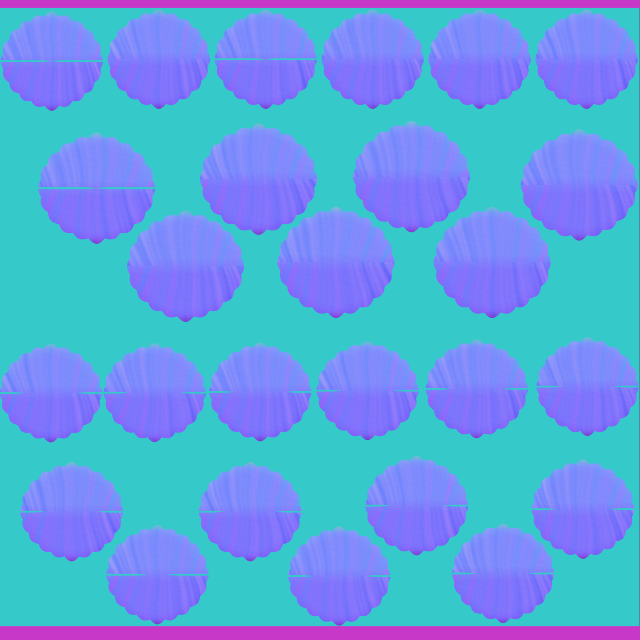
This texture map is drawn by a three.js fragment shader. Its source:

```glsl
// Normal map atlas of ribbed, scalloped shells in rows on a teal ground.
varying vec2 vUv;

// Layered sines along the fan coordinate form the ribs.
float ribs(float u, float seed) {
  return 0.42 * sin(u * 17.0 + seed)
       + 0.34 * sin(u * 31.0 - seed * 1.7)
       + 0.28 * sin(u * 53.0 + 2.0 * sin(u * 9.0 + seed));
}

// Scalloped outline: ten lobes per half, with a pointed tip at top and bottom.
float outline(vec2 q) {
  float angle = atan(abs(q.x), abs(q.y) + 0.0001);
  float lobe = abs(cos(angle * 10.0));
  float side = pow(sin(angle), 4.0);
  return 0.945 + 0.055 * side + 0.04 * exp(-angle * angle * 45.0)
       - 0.06 * (1.0 - lobe) * (1.0 - 0.4 * side);
}

// Tangent-space slope of the surface, encoded as a colour.
vec3 shellColor(vec2 q, float seed) {
  float height = abs(q.y);
  float fan = q.x / (0.85 + 0.45 * height) + 0.02 * sin(q.y * 5.0 + seed);
  float flank = smoothstep(0.25, 0.95, abs(q.x));
  float rib = ribs(fan, seed);
  float grain = sin(q.x * 43.0 + q.y * 31.0 + 3.0 * sin(q.y * 13.0 + seed))
              * sin(q.x * 29.0 - q.y * 47.0 + seed);

  float half_ = clamp(q.y * 7.0, -1.0, 1.0);
  float rim = smoothstep(0.72, 1.0, length(q)) * q.y;
  vec2 slope = vec2(rib * (0.05 + 0.05 * flank) + 0.008 * grain,
                    0.045 * half_ + 0.09 * rim + 0.006 * grain);
  slope.y -= rib * q.x * 0.055 * sign(q.y);

  // Tips bend away from the viewer: cyan above, violet below.
  float tip = smoothstep(0.84, 1.0, height) * exp(-q.x * q.x * 45.0);
  slope += vec2(-0.08 * step(0.0, q.y), 0.12 * sign(q.y)) * tip;
  float depth = 0.99 - 0.9 * dot(slope, slope) - 0.12 * tip;
  return vec3(0.5 + slope, depth);
}

// Draws one shell; the seam opens where |x| exceeds seamStart.
void shell(inout vec3 color, vec2 center, float radius, float squash, float seamStart) {
  vec2 q = (vUv - center) / (radius * vec2(1.0, squash));
  if (dot(q, q) > 1.3) return;
  float soft = 0.0009 / radius;
  float mask = 1.0 - smoothstep(-soft, soft, length(q) - outline(q));
  float gap = 0.018 * smoothstep(seamStart, seamStart + 0.35, abs(q.x));
  float cut = smoothstep(gap - soft, gap + soft, abs(q.y));
  mask *= mix(1.0, cut, smoothstep(0.0, 0.008, gap));
  float seed = 37.0 * center.x + 23.0 * center.y;
  color = mix(color, shellColor(q, seed), mask);
}

// Up to four irregularly spaced shells.
void looseRow(inout vec3 color, vec4 xs, vec4 ys, float radius, float squash, vec4 seams) {
  for (int i = 0; i < 4; i++) {
    shell(color, vec2(xs[i], ys[i]), radius, squash, seams[i]);
  }
}

void main() {
  vec3 teal = vec3(0.21, 0.79, 0.79);
  vec3 magenta = vec3(0.78, 0.22, 0.79);
  vec3 color = mix(teal, vec3(0.25, 0.55, 0.65), smoothstep(0.9975, 0.9995, vUv.x));

  // Two full rows of six
  for (int i = 0; i < 6; i++) {
    float n = float(i);
    float topSeam = (i == 0 || i == 2) ? -0.1 : 1.2;
    float drop = i == 0 ? 0.003 : 0.0;
    shell(color, vec2(0.081 + 0.1671 * n, 0.9075 - drop), 0.080, 0.985, topSeam);
    shell(color, vec2(0.0795 + 0.1608 * n + 0.00138 * n * n, 0.386 + 0.0004 * n * n),
          0.080, 0.98, 0.42);
  }

  // Large staggered shells
  looseRow(color, vec4(0.151, 0.404, 0.643, 0.905), vec4(0.706, 0.720, 0.724, 0.711),
           0.0915, 0.965, vec4(-0.1, 1.2, 1.2, 1.2));
  looseRow(color, vec4(0.290, 0.525, 0.769, -1.0), vec4(0.584, 0.590, 0.590, -1.0),
           0.0915, 0.965, vec4(1.2));

  // Small staggered shells
  looseRow(color, vec4(0.112, 0.391, 0.651, 0.911), vec4(0.2005, 0.2005, 0.210, 0.2045),
           0.0805, 0.98, vec4(0.42));
  looseRow(color, vec4(0.246, 0.530, 0.786, -1.0), vec4(0.102, 0.100, 0.104, -1.0),
           0.080, 0.985, vec4(0.1, 0.42, 0.42, 1.2));

  // Magenta strips along the top and bottom
  float strip = smoothstep(0.987, 0.9885, vUv.y) + 1.0 - smoothstep(0.0208, 0.0223, vUv.y);
  color = mix(color, magenta, strip);
  gl_FragColor = vec4(color, 1.0);
}
```
